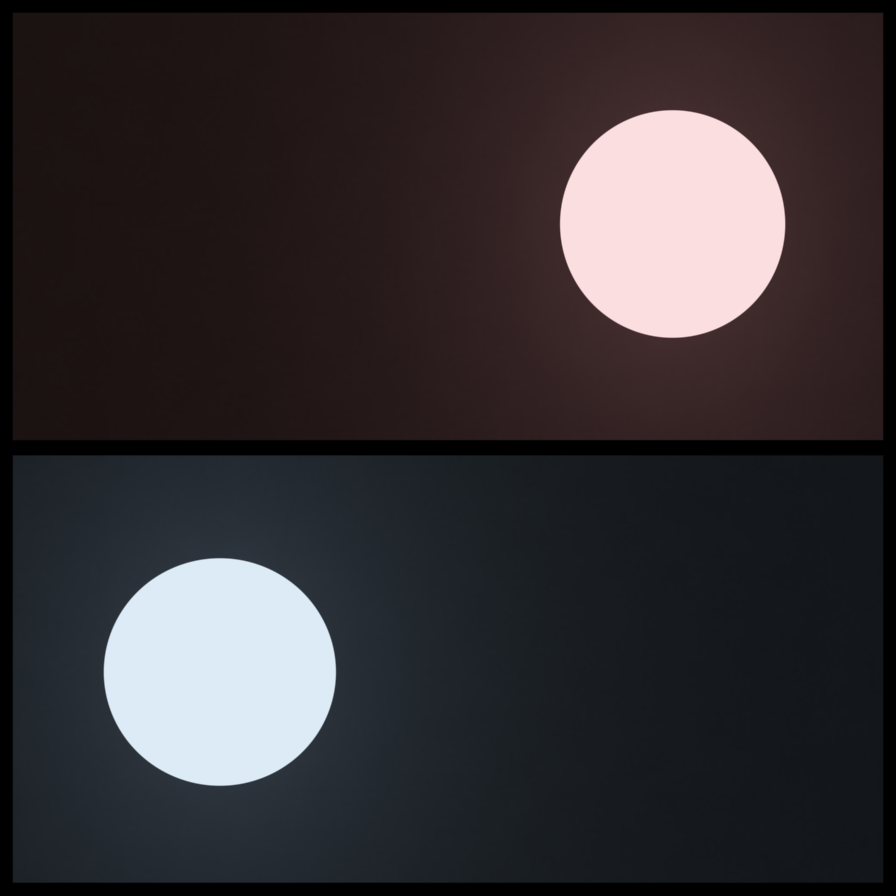
This background is drawn by a WebGL 1 fragment shader. Its source:

```glsl
precision highp float;

uniform vec2 u_resolution;

vec2 gradientAt(vec2 cell) {
    float angle = 6.2832 * fract(sin(dot(cell, vec2(12.99, 78.23))) * 4375.85);
    return vec2(cos(angle), sin(angle));
}

float gradientNoise(vec2 p) {
    vec2 cell = floor(p);
    vec2 f = fract(p);
    vec2 blend = f * f * f * (f * (f * 6.0 - 15.0) + 10.0);
    float a = dot(gradientAt(cell), f);
    float b = dot(gradientAt(cell + vec2(1.0, 0.0)), f - vec2(1.0, 0.0));
    float c = dot(gradientAt(cell + vec2(0.0, 1.0)), f - vec2(0.0, 1.0));
    float d = dot(gradientAt(cell + 1.0), f - 1.0);
    return mix(mix(a, b, blend.x), mix(c, d, blend.x), blend.y);
}

float boxDistance(vec2 p, vec2 halfSize) {
    vec2 q = abs(p) - halfSize;
    return length(max(q, 0.0)) + min(max(q.x, q.y), 0.0);
}

// Soft halo that stretches slightly in the vertical direction
float halo(vec2 p) {
    return exp(-4.5 * length(p * vec2(1.0, 0.8)));
}

void main() {
    vec2 uv = gl_FragCoord.xy / u_resolution;
    float pixel = 1.0 / min(u_resolution.x, u_resolution.y);
    bool upper = uv.y > 0.5;

    // Warm panel above, cool panel below
    vec2 center = upper ? vec2(0.7507, 0.75) : vec2(0.2454, 0.25);
    vec2 radius = upper ? vec2(0.1257, 0.127) : vec2(0.1296, 0.127);
    vec3 shade = upper ? vec3(0.098, 0.064, 0.064) : vec3(0.068, 0.082, 0.095);
    vec3 glow = upper ? vec3(0.255, 0.172, 0.18) : vec3(0.165, 0.19, 0.223);
    vec3 discColor = upper ? vec3(0.985, 0.87, 0.876) : vec3(0.865, 0.92, 0.968);

    // Glowing backdrop with faint mottling
    vec2 offset = uv - center;
    vec3 color = shade + glow * halo(offset);
    color += 0.004 * gradientNoise(uv * 24.0) + 0.004 * gradientNoise(uv * 130.0);

    // Flat disc
    float disc = (length(offset / radius) - 1.0) * radius.y;
    color = mix(discColor, color, smoothstep(-pixel, pixel, disc));

    // Black frame around both panels
    vec2 panelCenter = vec2(0.5, upper ? 0.7473 : 0.2533);
    float panel = boxDistance(uv - panelCenter, vec2(0.4857, 0.2385));
    color *= 1.0 - smoothstep(-pixel, pixel, panel);

    gl_FragColor = vec4(color, 1.0);
}
```
